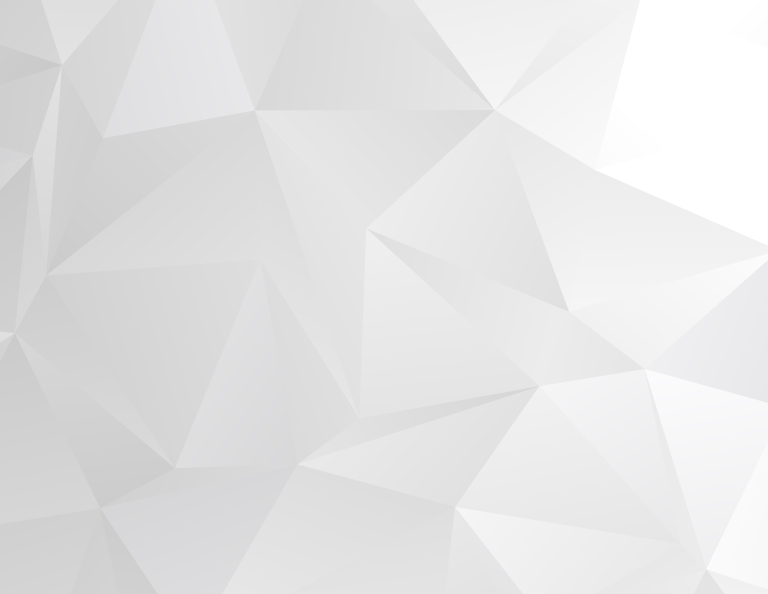
A Shadertoy shader for this background:

```glsl
const float CELL = 0.25;          // facet grid spacing, in canvas heights
const float JITTER = 0.42;        // vertex displacement, in cells (below 0.5)
const float GRID_ANGLE = 0.42;    // rotation of the facet grid
const vec2 GRID_SHIFT = vec2(7.35, 4.6);
const float TONE_DARK = 0.815;    // tone at the lower left
const vec2 TONE_SLOPE = vec2(0.125, 0.028);
const float CORNER_LIGHT = 0.045; // extra light at the upper right
const float TONE_SPREAD = 0.062;  // random tone range between facets
const float SHADE_SLOPE = 0.036;  // gradient inside a facet, per cell
const float TINT = 0.010;         // faint cool or warm hue
const float MIN_AREA = 0.10;      // smallest doubled area of a free split

vec2 hash2(vec2 p) {
    vec3 q = fract(p.xyx * vec3(0.1031, 0.1030, 0.0973));
    q += dot(q, q.yzx + 33.33);
    return fract((q.xx + q.yz) * q.zy);
}

mat2 rotation(float angle) {
    float c = cos(angle), s = sin(angle);
    return mat2(c, s, -s, c);
}

vec2 gridVertex(vec2 id) {
    return id + (hash2(id) * 2.0 - 1.0) * JITTER;
}

float cross2(vec2 a, vec2 b) {
    return a.x * b.y - a.y * b.x;
}

float doubleArea(vec2 a, vec2 b, vec2 c) {
    return cross2(b - a, c - a);
}

// Signed distance to the line a-b, positive on its left
float edgeDistance(vec2 p, vec2 a, vec2 b) {
    return cross2(normalize(b - a), p - a);
}

// Broad light across the canvas, in 0..1 coordinates
float lightField(vec2 canvas) {
    float corner = smoothstep(0.6, 1.0, canvas.x) * smoothstep(0.35, 0.9, canvas.y);
    return TONE_DARK + dot(canvas, TONE_SLOPE) + CORNER_LIGHT * corner;
}

vec3 facetColor(vec2 p, vec2 center, vec2 canvasCenter, vec2 seed) {
    vec2 r = hash2(seed + 17.3);
    vec2 s = hash2(seed + 51.9);
    float angle = 6.2832 * r.y;
    float tone = lightField(canvasCenter) + (r.x - 0.5) * TONE_SPREAD;
    tone += SHADE_SLOPE * dot(p - center, vec2(cos(angle), sin(angle)));
    float hue = (s.x - 0.45) * TINT;
    return vec3(tone) + vec3(-0.4, -0.4, 0.8) * max(hue, 0.0)
                      + vec3(0.4, -0.6, -0.2) * max(-hue, 0.0);
}

// Adds one facet, weighted by its smooth pixel coverage
void addFacet(inout vec4 sum, vec2 p, vec2 a, vec2 b, vec2 c,
              vec2 seed, float pixel, mat2 toCanvas, float aspect) {
    float inside = min(edgeDistance(p, a, b),
                   min(edgeDistance(p, b, c), edgeDistance(p, c, a)));
    float coverage = clamp(inside / pixel + 0.5, 0.0, 1.0);
    if (coverage <= 0.0) return;
    vec2 center = (a + b + c) / 3.0;
    vec2 canvas = toCanvas * (center - GRID_SHIFT) * CELL / vec2(aspect, 1.0);
    canvas = clamp(canvas, 0.0, 1.0);
    sum += vec4(facetColor(p, center, canvas, seed), 1.0) * coverage;
}

void mainImage(out vec4 fragColor, in vec2 fragCoord) {
    float aspect = iResolution.x / iResolution.y;
    float pixel = 1.0 / (iResolution.y * CELL);
    mat2 toGrid = rotation(GRID_ANGLE);
    mat2 toCanvas = transpose(toGrid);
    vec2 p = toGrid * (fragCoord / iResolution.y) / CELL + GRID_SHIFT;
    vec2 home = floor(p);
    vec4 sum = vec4(0.0);

    // Split every nearby warped cell into two facets
    for (int y = -1; y <= 1; y++)
    for (int x = -1; x <= 1; x++) {
        vec2 id = home + vec2(x, y);
        vec2 a = gridVertex(id);
        vec2 b = gridVertex(id + vec2(1.0, 0.0));
        vec2 c = gridVertex(id + vec2(1.0, 1.0));
        vec2 d = gridVertex(id + vec2(0.0, 1.0));

        // Random diagonal where both fit, else the sounder one
        float areaAC = min(doubleArea(a, b, c), doubleArea(a, c, d));
        float areaBD = min(doubleArea(a, b, d), doubleArea(b, c, d));
        bool splitAC = min(areaAC, areaBD) > MIN_AREA
                     ? hash2(id + 5.7).x < 0.5 : areaAC > areaBD;
        vec2 firstEnd = splitAC ? c : d;
        vec2 secondStart = splitAC ? a : b;
        addFacet(sum, p, a, b, firstEnd, id, pixel, toCanvas, aspect);
        addFacet(sum, p, secondStart, c, d, id + 0.37, pixel, toCanvas, aspect);
    }

    vec3 color = sum.rgb / max(sum.a, 0.001);
    fragColor = vec4(clamp(color, 0.0, 1.0), 1.0);
}
```
